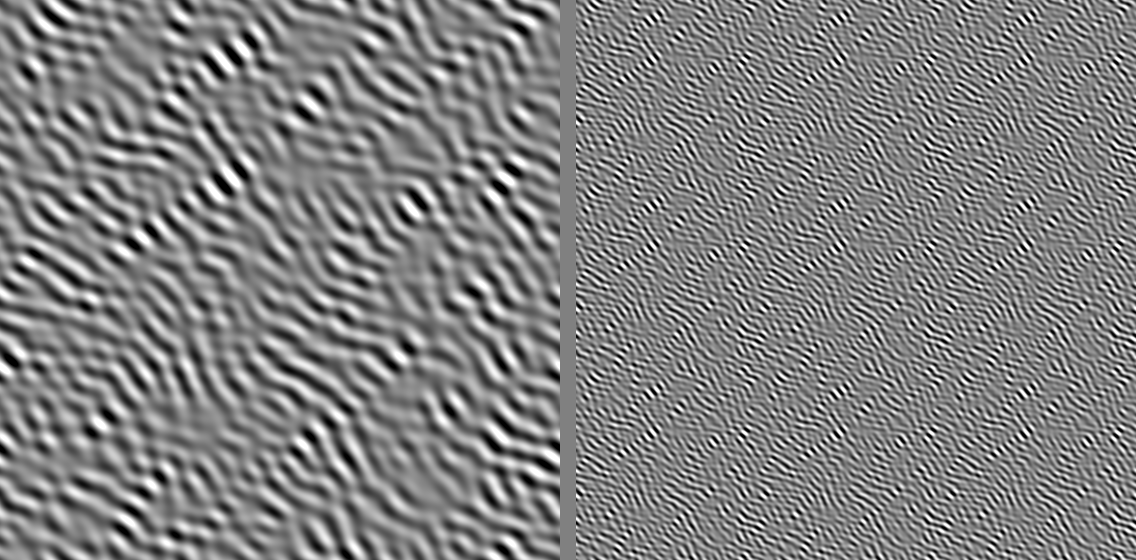
Left, the tile; right, the same tile 3 across and 3 down.
Reproduce this texture procedurally as a Shadertoy shader.

```glsl
// Grey band-limited noise: short wavy ridges running down to the right.
// Sums many sine waves whose directions and frequencies scatter around one
// mean; whole-number wave vectors make the result tile exactly.

const float TAU = 6.2831853;
const int WAVES = 144;

// Integer hash to a float in (0, 1)
float hash(int n) {
    uint h = uint(n) * 747796405u + 2891336453u;
    h = ((h >> ((h >> 28u) + 4u)) ^ h) * 277803737u;
    h = (h >> 22u) ^ h;
    return (float(h >> 8u) + 0.5) / 16777216.0;
}

// Normally distributed 2D offset (Box-Muller)
vec2 gaussianOffset(float u, float v) {
    return sqrt(-2.0 * log(u)) * vec2(cos(TAU * v), sin(TAU * v));
}

// Whole-number wave vector: an arc of directions, blurred in frequency
vec2 waveVector(int i) {
    float spread = (float(i) + hash(4 * i)) / float(WAVES) - 0.5;
    float angle = radians(48.0 + 64.0 * spread);
    vec2 center = 25.5 * vec2(cos(angle), sin(angle));
    return round(center + 3.4 * gaussianOffset(hash(4 * i + 1), hash(4 * i + 2)));
}

// Layered sines with unit variance
float ridgeNoise(vec2 uv) {
    float sum = 0.0;
    for (int i = 0; i < WAVES; i++) {
        float phase = hash(4 * i + 3);
        sum += cos(TAU * (fract(dot(waveVector(i), uv)) + phase));
    }
    return sum / sqrt(0.5 * float(WAVES));
}

void mainImage(out vec4 fragColor, in vec2 fragCoord) {
    vec2 uv = fragCoord / iResolution.xy;
    float grey = 0.505 + 0.195 * ridgeNoise(uv);
    fragColor = vec4(vec3(clamp(grey, 0.0, 1.0)), 1.0);
}
```
